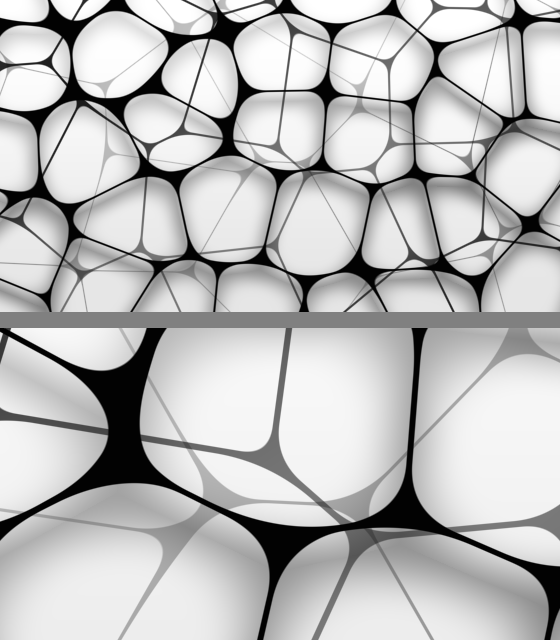
Top, the full canvas; bottom, a detail of the centre.
This pattern is drawn by a WebGL 1 fragment shader. Its source:

```glsl
precision highp float;

uniform vec2 u_resolution;

const vec3 INK = vec3(0.008);
const vec3 PAPER_TOP = vec3(1.0);
const vec3 PAPER_BOTTOM = vec3(0.90);

vec2 hash2(vec2 cell, float seed) {
  vec2 h = vec2(dot(cell, vec2(127.1, 311.7)), dot(cell, vec2(269.5, 183.3)));
  return fract(sin(h + seed * 17.3) * 43758.55);
}

// Staggered rows keep most junctions three-way.
vec2 sitePosition(vec2 cell, float seed, float jitter) {
  float stagger = 0.5 * mod(cell.y, 2.0) - 0.25;
  return cell + 0.5 + vec2(stagger, 0.0) + jitter * (hash2(cell, seed) - 0.5);
}

float smoothMin(float a, float b, float k) {
  float h = max(k - abs(a - b), 0.0) / k;
  return min(a, b) - 0.25 * h * h * k;
}

float layeredWave(vec2 p, float seed) {
  float wave = sin(p.x * 3.1 + 1.7 * sin(p.y * 2.3 + seed) + seed);
  wave += sin(p.y * 4.3 - p.x * 1.9 + seed * 2.1);
  return 0.5 + 0.25 * wave;
}

// Distance to the cell border, with corners rounded by the fillet size.
float webDistance(vec2 p, float seed, float jitter, float fillet) {
  vec2 home = floor(p);
  vec2 nearestCell = home;
  vec2 nearest = vec2(0.0);
  float best = 100.0;
  for (int y = -2; y <= 2; y++) {
    for (int x = -2; x <= 2; x++) {
      vec2 cell = home + vec2(float(x), float(y));
      vec2 site = sitePosition(cell, seed, jitter) - p;
      float d = dot(site, site);
      if (d < best) {
        best = d;
        nearest = site;
        nearestCell = cell;
      }
    }
  }
  float border = 8.0;
  for (int y = -2; y <= 2; y++) {
    for (int x = -2; x <= 2; x++) {
      vec2 cell = nearestCell + vec2(float(x), float(y));
      vec2 site = sitePosition(cell, seed, jitter) - p;
      vec2 between = site - nearest;
      if (dot(between, between) > 0.0001) {
        float d = dot(0.5 * (site + nearest), normalize(between));
        border = smoothMin(border, d, fillet);
      }
    }
  }
  return border;
}

float strand(float distance, float halfWidth, float pixel) {
  return 1.0 - smoothstep(-pixel, pixel, distance - halfWidth);
}

// Fine web in the background, tilted by an angle.
float fineWeb(vec2 p, float scale, float angle, float seed, float halfWidth) {
  float c = cos(angle);
  float s = sin(angle);
  vec2 q = mat2(c, s, -s, c) * p * scale;
  float d = webDistance(q, seed, 0.8, 0.085);
  return strand(d, halfWidth, 0.8 * scale / u_resolution.y);
}

// Blurred shade cast downwards by the main web.
float castShadow(vec2 q, float seed, float jitter) {
  float d = webDistance(q + vec2(0.02, 0.13), seed, jitter, 0.26);
  float shade = 1.0 - smoothstep(-0.09, 0.29, d);
  return shade * shade * (1.5 - 0.5 * shade);
}

void main() {
  vec2 p = gl_FragCoord.xy / u_resolution.y;
  float height = p.y;
  const float mainSeed = 3.0;
  const float mainJitter = 0.62;
  vec2 mainScale = vec2(3.5, 3.9);
  vec2 q = p * mainScale + vec2(5.3, 2.4);

  // Paper and shadow
  vec3 color = mix(PAPER_BOTTOM, PAPER_TOP, smoothstep(0.0, 0.95, height));
  float shadowStrength = mix(0.38, 0.22, smoothstep(0.5, 1.0, height));
  shadowStrength *= 0.65 + 0.7 * layeredWave(p, 4.0);
  color *= 1.0 - shadowStrength * castShadow(q, mainSeed, mainJitter);

  // Far and middle strands
  float far = fineWeb(p + 3.7, 2.1, 0.5, 11.0, 0.0035);
  color = mix(color, vec3(0.3), far * (0.2 + 0.5 * layeredWave(p, 1.0)));
  float middle = fineWeb(p + 1.9, 2.7, -0.35, 7.0, 0.009);
  color = mix(color, vec3(0.06), middle * (0.5 + 0.45 * layeredWave(p, 2.5)));

  // Main web in front
  float fillet = mix(0.13, 0.30, layeredWave(p, 5.5));
  float front = webDistance(q, mainSeed, mainJitter, fillet);
  color = mix(color, INK, strand(front, 0.011, 0.8 * mainScale.y / u_resolution.y));

  gl_FragColor = vec4(color, 1.0);
}
```
